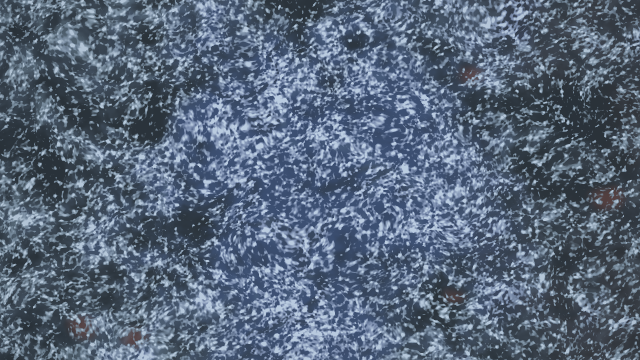
Give the GLSL for this texture, as a Shadertoy shader.

```glsl
vec2 hash2(vec2 cell) {
    vec2 k = vec2(dot(cell, vec2(127.1, 311.7)), dot(cell, vec2(269.5, 183.3)));
    return fract(sin(k) * 43758.55);
}

// Cellular noise: one soft blob of random sign and weight per cell
float blobs(vec2 p) {
    vec2 cell = floor(p), f = p - cell;
    float sum = 0.0;
    for (int y = -1; y <= 1; y++)
    for (int x = -1; x <= 1; x++) {
        vec2 o = vec2(x, y);
        vec2 d = o + hash2(cell + o) - f;
        float w = max(0.0, 1.0 - dot(d, d));
        sum += w * w * w * (hash2(cell + o + 57.0).x * 2.0 - 1.0);
    }
    return sum * 1.3;
}

float layers(vec2 p) {
    float sum = 0.0, gain = 1.0;
    for (int i = 0; i < 4; i++) {
        sum += gain * blobs(p);
        p = mat2(1.6, 1.2, -1.2, 1.6) * p + 7.3;
        gain *= 0.6;
    }
    return sum;
}

// Scattered rust-coloured stones under the surface
float stones(vec2 p) {
    vec2 cell = floor(p);
    float cover = 0.0;
    for (int y = -1; y <= 1; y++)
    for (int x = -1; x <= 1; x++) {
        vec2 c = cell + vec2(x, y), r = hash2(c + 19.0);
        float d = length((p - c - hash2(c)) * vec2(0.8, 1.1));
        cover = max(cover, step(0.82, r.x) * smoothstep(0.22, 0.05, d + 0.08 * r.y));
    }
    return cover;
}

void mainImage(out vec4 fragColor, in vec2 fragCoord) {
    vec2 p = fragCoord / iResolution.y;
    float aspect = iResolution.x / iResolution.y;
    float side = p.x / aspect;

    // Current bends the surface at two sizes
    vec2 bend = vec2(blobs(p * 6.0 + 3.0), blobs(p * 6.0 + 41.0));
    vec2 ripple = vec2(blobs(p * 26.0 + 11.0), blobs(p * 26.0 + 73.0));
    vec2 q = p + 0.014 * bend + 0.004 * ripple;

    float swell = layers(q * 3.0 + 5.0);
    float chop = layers(q * vec2(13.0, 16.0) + 31.0);
    float lane = smoothstep(0.2, 0.0, abs(layers(q * vec2(1.7, 2.3) + 17.0)));
    vec2 fromCentre = (p - vec2(0.5 * aspect, 0.5)) / vec2(0.55, 0.5);
    float centre = exp(-dot(fromCentre, fromCentre));

    // River bed: slate, blue middle, brown right side
    vec3 water = mix(vec3(0.165, 0.20, 0.23), vec3(0.265, 0.32, 0.38),
                     smoothstep(-1.0, 0.8, 0.7 * swell + 0.6 * chop));
    float blue = smoothstep(0.15, 0.9, centre + 0.3 * swell + 0.15 * chop);
    water = mix(water, vec3(0.23, 0.31, 0.46), 0.85 * blue);
    float brown = smoothstep(0.7, 1.1, side + 0.15 * swell);
    water = mix(water, vec3(0.22, 0.215, 0.23), 0.55 * brown);
    water = mix(water, vec3(0.18, 0.22, 0.26), 0.45 * lane);
    water = mix(water, vec3(0.42, 0.27, 0.25), 0.6 * stones(q * 4.0 + 2.0));

    // Foam veils, thickest on the left
    float veil = smoothstep(0.25, 0.0, abs(layers(q * vec2(2.6, 1.8) + 61.0)));
    float foam = veil * smoothstep(-0.3, 0.7, chop + 0.4 * swell)
               * mix(0.75, 0.3, smoothstep(0.1, 0.4, side));
    water = mix(water, vec3(0.43, 0.52, 0.58), 0.6 * foam);

    // Fine glints: stretched flecks, grains and curved hairlines
    vec2 s = mat2(0.86, -0.5, 0.5, 0.86) * q;
    float glint = 0.62 * blobs(s * vec2(78.0, 115.0))
                + 0.55 * blobs(q * 165.0 + 9.0)
                + 0.65 * (0.36 - abs(blobs(q * 58.0 + 23.0)));
    float density = 0.17 * swell + 0.27 * chop + 0.12 * centre
                  + 0.22 * foam - 0.24 * lane - 0.12 * brown;
    float level = glint + density;
    vec3 shine = mix(vec3(0.47, 0.55, 0.62), vec3(0.49, 0.56, 0.69), blue);
    vec3 color = mix(water, shine, smoothstep(-0.2, 0.5, level));
    color = mix(color, vec3(0.76, 0.83, 0.90),
                smoothstep(0.42, 1.15, level + 0.12 * centre) * 0.85);

    // Darker corners
    color *= 1.02 - 0.02 * dot(fromCentre, fromCentre);
    fragColor = vec4(color, 1.0);
}
```
